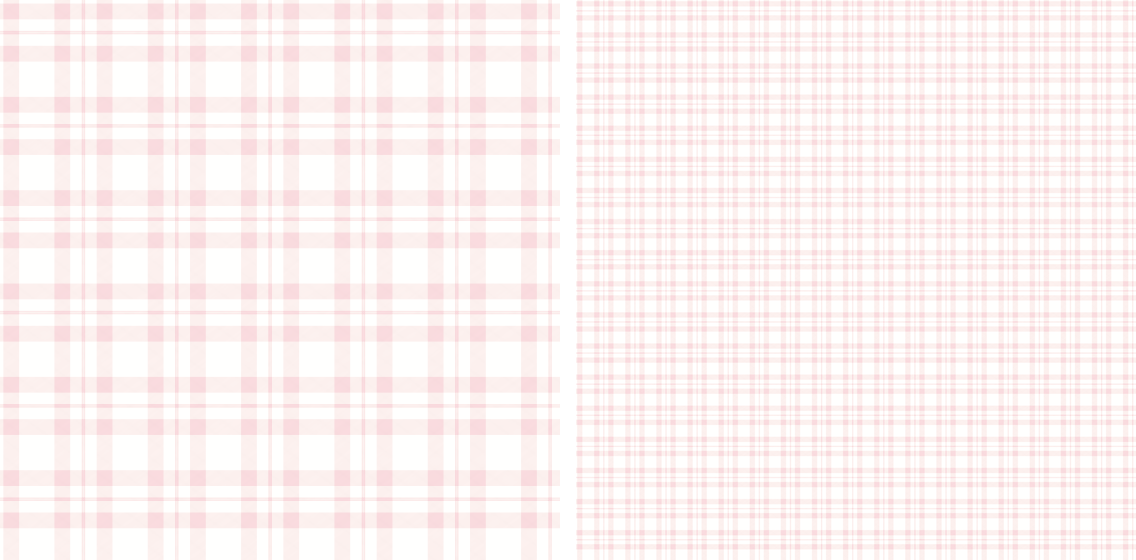
Left: one tile. Right: repeated 3 by 3.
Write a Shadertoy shader that draws this pattern.

```glsl
// Pale pink plaid: paired wide bands and a thin edged stripe, woven both ways on white.

const float TAU = 6.2831853;

// Coverage of a stripe repeating once per unit, smoothed over one pixel.
float stripe(float x, float center, float halfWidth, float pixel) {
    float d = abs(fract(x - center + 0.5) - 0.5) - halfWidth;
    return clamp(0.5 - d / pixel, 0.0, 1.0);
}

// Dye strength of one thread direction, symmetric about the thin stripe.
float threadDye(float x, float center, float pixel) {
    float bands = stripe(x, center - 0.2265, 0.0845, pixel)
                + stripe(x, center + 0.2265, 0.0845, pixel);
    float line = stripe(x, center, 0.0185, pixel);
    float core = stripe(x, center, 0.006, pixel);
    return bands + 1.3 * line - 0.4 * core;
}

// Faint cloth mottling; whole frequencies keep it seamless.
float mottling(vec2 uv) {
    float sum = 0.0;
    for (int i = 1; i <= 4; i++) {
        float f = float(i);
        vec2 wave = floor(vec2(23.0, 31.0) * f);
        float warp = 1.5 * sin(TAU * (uv.x * (5.0 + f) - uv.y * (9.0 - f)));
        sum += sin(TAU * wave.x * uv.x + warp + f) * sin(TAU * wave.y * uv.y - warp) / f;
    }
    return sum;
}

void mainImage(out vec4 fragColor, in vec2 fragCoord) {
    vec2 uv = fragCoord / iResolution.xy;
    vec2 tile = uv * 6.0;
    vec2 pixel = 6.0 / iResolution.xy;

    // Vertical and horizontal threads add where they cross.
    float dye = threadDye(tile.x, 0.894, pixel.x) + threadDye(tile.y, 0.651, pixel.y);

    vec3 color = mix(vec3(1.0, 1.0, 0.995), vec3(0.988, 0.942, 0.934), min(dye, 1.0));
    color = mix(color, vec3(0.977, 0.858, 0.872), clamp(dye - 1.0, 0.0, 1.1));

    // Mottling shows only on dyed cloth.
    color += 0.003 * mottling(uv) * min(dye, 1.0);
    fragColor = vec4(clamp(color, 0.0, 1.0), 1.0);
}
```
